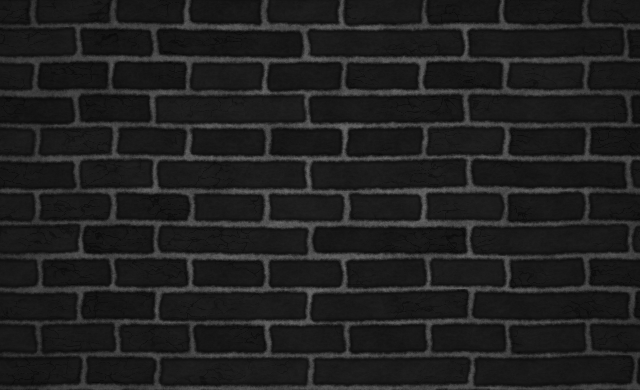
This texture is drawn by a Shadertoy shader. Its source:

```glsl
// Dark brick wall: twelve courses alternating short headers with long stretchers,
// set in pale worn mortar. Each brick is a rounded box between two jittered joints,
// roughened by layered sines and cellular noise. One unit is one course height.

float hash(vec2 p) {
    p = fract(p * vec2(0.1031, 0.1137));
    p += dot(p, p.yx + 33.33);
    return fract((p.x + p.y) * p.x * 17.3);
}

// Distances to the nearest and second nearest feature points
vec2 cellular(vec2 p) {
    vec2 id = floor(p), f = p - id, best = vec2(9.0);
    for (int y = -1; y <= 1; y++)
    for (int x = -1; x <= 1; x++) {
        vec2 o = vec2(x, y), c = id + o + 71.0;
        float d = length(o + vec2(hash(c), hash(c + 37.7)) - f);
        best = d < best.x ? vec2(d, best.x) : vec2(best.x, min(best.y, d));
    }
    return best;
}

// Smooth irregular displacement, roughly -1 to 1
vec2 wobble(vec2 p) {
    vec2 sum = vec2(0.0);
    float amp = 0.5;
    for (int i = 0; i < 4; i++) {
        sum += amp * sin(p.yx * vec2(1.9, 1.3) + sin(p * 1.7 + float(i) * 2.1) * 1.4);
        p = mat2(0.8, -0.6, 0.6, 0.8) * p * 1.9 + 3.7;
        amp *= 0.55;
    }
    return sum;
}

// Grain from cellular octaves, roughly -1 to 1
float grain(vec2 p) {
    float sum = 0.0, amp = 0.9;
    for (int i = 0; i < 3; i++) {
        sum += amp * (cellular(p).x - 0.48);
        p = p * 2.1 + 5.3;
        amp *= 0.7;
    }
    return sum;
}

// Left and right joints of the brick at x
vec2 brickSpan(float x, float row) {
    bool header = mod(row, 2.0) > 0.5;
    vec2 span = vec2(-9.0, 29.0);
    for (int k = -2; k <= 10; k++) {
        // Stretcher courses drop every second joint, but keep one extra near the left
        if (!header && (k & 1) != 0 && k != 1 || !header && k == 0) continue;
        float joint = (header ? 1.14 : 0.05) + 2.394 * float(k);
        joint += 0.08 - 0.015 * row - 0.2 * pow(sin(joint * 0.161), 2.0);
        joint += 0.13 * (hash(vec2(float(k) + 20.0, row + 50.0)) - 0.5);
        if (joint < x) span.x = max(span.x, joint);
        else span.y = min(span.y, joint);
    }
    return span;
}

void mainImage(out vec4 fragColor, in vec2 fragCoord) {
    vec2 uv = fragCoord / iResolution.xy;
    vec2 p = uv * vec2(19.49, 11.88);
    float pixel = 11.88 / iResolution.y;

    // Locate the brick, with slightly uneven courses and joints
    vec2 q = p - vec2(0.0, 0.07);
    q.y += 0.02 * sin(p.x * 0.9 + sin(p.x * 0.37) * 2.0);
    float row = floor(q.y);
    q.x += 0.025 * sin(q.y * 7.0 + row * 2.0);
    vec2 span = brickSpan(q.x, row);
    vec2 id = vec2(floor(span.x * 3.0) + 40.0, row + 9.0);
    float tone = hash(id), shape = hash(id + 13.0);

    // Rounded box with ragged edges; negative inside the brick
    vec2 warp = wobble(p * 2.7);
    vec2 local = q - vec2(0.5 * (span.x + span.y), row + 0.5);
    local.y += 0.035 * (shape - 0.5) * local.x;
    vec2 halfSize = vec2(0.5 * (span.y - span.x), 0.5) - 0.083 - 0.03 * shape;
    vec2 e = abs(local) - halfSize + 0.1;
    float d = length(max(e, 0.0)) + min(max(e.x, e.y), 0.0) - 0.1;
    float fine = grain(p * 7.0);
    d += 0.022 * warp.x + 0.022 * fine;

    // Brick face: streaky grain, patchy creases and a dark rim
    vec2 streak = p * vec2(1.7, 4.2) + warp * 0.45 + id * 3.1;
    vec2 cells = cellular(streak);
    float crease = 1.0 - smoothstep(0.0, 0.13, cells.y - cells.x);
    crease *= smoothstep(-0.1, 0.6, wobble(p * 0.8 + id).y);
    float brick = 0.101 + 0.022 * (tone - 0.5) + 0.009 * warp.y;
    brick += 0.016 * grain(streak * 2.0) + 0.013 * fine - 0.035 * crease;
    brick *= mix(0.62, 1.0, smoothstep(0.0, 0.14, -d));

    // Mortar: pale ridge, grimy patches, brightest in the middle of the wall
    vec2 c = (uv - vec2(0.53, 0.5)) * vec2(1.0, 0.65);
    float light = 1.17 - 1.5 * dot(c, c);
    float mortar = mix(0.17, 0.31, smoothstep(0.0, 0.09, d));
    mortar *= 0.97 + 0.16 * wobble(p * 0.9 + 8.0).x + 0.22 * fine;
    mortar *= light;

    float edge = 0.025 + 0.5 * pixel;
    float grey = mix(brick * mix(1.0, light, 0.3), mortar, smoothstep(-edge, edge, d));
    fragColor = vec4(vec3(clamp(grey, 0.03, 0.42)), 1.0);
}
```
